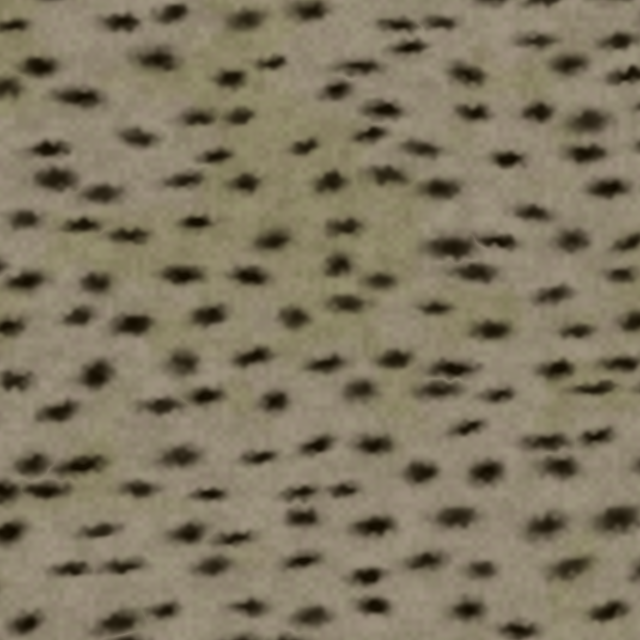
Write a Shadertoy shader that draws this texture.

```glsl
// Dark, soft, slightly tilted flecks scattered over a grainy beige ground.
// Flecks sit on a jittered brick lattice; each is a lopsided Gaussian ellipse.
// Value noise adds olive patches, fine grain and ragged fleck edges.

#define LATTICE vec2(9.0, 15.0)
#define JITTER vec2(0.62, 0.60)
#define FLECK_RADII vec2(0.0200, 0.0112)
#define TAIL_STRETCH 1.28
#define EDGE_WOBBLE 0.008
#define GRAIN_SCALE 105.0
#define GRAIN_AMOUNT 0.085
#define PATCH_SCALE 8.0
#define BEIGE vec3(0.578, 0.538, 0.458)
#define OLIVE vec3(0.550, 0.520, 0.400)
#define FLECK_COLOR vec3(0.085, 0.058, 0.005)

// Integer hash: two independent values in 0..1 per lattice point
vec2 hash2(vec2 cell, uint seed) {
    uvec2 v = uvec2(ivec2(cell) + 4096) * 1664525u + 1013904223u + seed * 747796405u;
    v.x += v.y * 1664525u;
    v.y += v.x * 1664525u;
    v ^= v >> 16u;
    v.x += v.y * 1664525u;
    v.y += v.x * 1664525u;
    v ^= v >> 16u;
    return vec2(v & 65535u) / 65535.0;
}

// Two channels of smooth value noise
vec2 noise2(vec2 p, uint seed) {
    vec2 cell = floor(p);
    vec2 f = fract(p);
    f = f * f * (3.0 - 2.0 * f);
    vec2 low = mix(hash2(cell, seed), hash2(cell + vec2(1, 0), seed), f.x);
    vec2 high = mix(hash2(cell + vec2(0, 1), seed), hash2(cell + vec2(1, 1), seed), f.x);
    return mix(low, high, f.y);
}

// Darkness of one fleck, with a longer tail on its left side
float fleck(vec2 offset, vec2 cell) {
    vec2 shape = hash2(cell, 2u);
    vec2 tone = hash2(cell, 3u);
    float angle = mix(-0.06, 0.26, tone.x);
    float c = cos(angle), s = sin(angle);
    vec2 q = vec2(c * offset.x + s * offset.y, c * offset.y - s * offset.x);
    vec2 radii = FLECK_RADII * mix(vec2(0.82, 0.76), vec2(1.20, 1.24), shape);
    if (q.x < 0.0) radii.x *= TAIL_STRETCH;
    q /= radii;
    return mix(0.82, 1.06, tone.y) * exp(-0.57 * pow(dot(q, q), 1.25));
}

// Darkest fleck among the neighbouring lattice cells
float flecks(vec2 p) {
    float darkness = 0.0;
    float row = floor(p.y * LATTICE.y);
    for (int j = -1; j <= 1; j++) {
        float y = row + float(j);
        float stagger = 0.5 * mod(y, 2.0);
        float column = floor(p.x * LATTICE.x - stagger);
        for (int i = -1; i <= 1; i++) {
            vec2 cell = vec2(column + float(i), y);
            vec2 center = cell + 0.5 + JITTER * (hash2(cell, 1u) - 0.5);
            center.x += stagger;
            darkness = max(darkness, fleck(p - center / LATTICE, cell));
        }
    }
    return min(darkness, 1.0);
}

void mainImage(out vec4 fragColor, in vec2 fragCoord) {
    vec2 uv = fragCoord / iResolution.y;

    // Ground: broad olive patches over beige
    float patches = 0.7 * noise2(uv * PATCH_SCALE, 4u).x
                  + 0.3 * noise2(uv * PATCH_SCALE * 3.0, 5u).x;
    vec3 color = mix(BEIGE, OLIVE, smoothstep(0.48, 0.72, patches));

    // Grain: fine and medium mottling with a faint warm-cool drift
    vec2 fine = noise2(uv * GRAIN_SCALE, 6u) - 0.5;
    vec2 medium = noise2(uv * GRAIN_SCALE * vec2(0.3, 0.45), 7u) - 0.5;
    color += GRAIN_AMOUNT * (0.7 * fine.x + 0.6 * medium.x);
    color += vec3(0.012, -0.006, 0.016) * (fine.y + medium.y);

    // Flecks: broad drift breaks up the rows, fine wobble roughens the edges
    vec2 drift = 0.05 * (noise2(uv * 3.5, 8u) - 0.5);
    vec2 wobble = EDGE_WOBBLE * (noise2(uv * GRAIN_SCALE * 0.8, 9u) - 0.5);
    float darkness = flecks(uv + drift + wobble);
    color = mix(color, FLECK_COLOR + 0.03 * fine.x, darkness);

    fragColor = vec4(clamp(color, 0.0, 1.0), 1.0);
}
```
